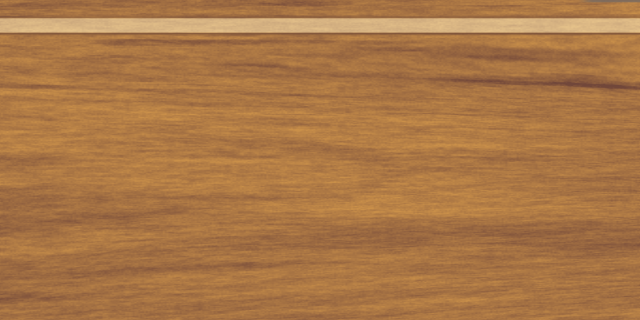
A Shadertoy shader for this texture:

```glsl
const vec3 SHADOW = vec3(0.58, 0.39, 0.25);
const vec3 GOLD = vec3(0.75, 0.53, 0.28);
const vec3 PALE = vec3(0.88, 0.74, 0.53);
const vec3 PALE_SHADE = vec3(0.80, 0.66, 0.49);
const vec3 SEAM = vec3(0.47, 0.31, 0.22);
const vec3 EDGE_GRAY = vec3(0.46, 0.41, 0.38);

const float INLAY_BOTTOM = 0.898;
const float INLAY_TOP = 0.943;
const float HEART_Y = 0.47;        // height the growth lines close in on
const float TAPER = 0.16;          // how fast they close in to the right
const float TONGUE_TIP = 1.25;
const float TONGUE_CURVE = 40.0;
const float VEIN_LEVEL = -0.34;
const float BASE_TONE = 0.61;

float hash(vec2 p) {
    vec3 q = fract(vec3(p.xyx) * 0.1031);
    q += dot(q, q.yzx + 33.33);
    return fract((q.x + q.y) * q.z);
}

float noise(vec2 p) {
    vec2 i = floor(p);
    vec2 f = fract(p);
    f = f * f * (3.0 - 2.0 * f);
    return mix(mix(hash(i), hash(i + vec2(1, 0)), f.x),
               mix(hash(i + vec2(0, 1)), hash(i + vec2(1, 1)), f.x), f.y);
}

float bell(float d, float width) {
    return exp(-d * d / (width * width));
}

// Height across the grain, constant along each growth line
float grainLevel(vec2 p) {
    float d = p.y - HEART_Y;
    float bend = 1.0 - smoothstep(0.2, 0.42, d);
    float wobble = 0.016 * (noise(p * vec2(1.6, 5.0)) - 0.5)
                 + 0.006 * (noise(p * vec2(5.0, 14.0) + 40.0) - 0.5);
    return d + TAPER * d * p.x * bend + wobble;
}

// Thin dark lines, dense near the top and sparse below
float streaks(vec2 p, float level) {
    float upper = smoothstep(0.5, 0.78, p.y);
    float patches = 0.35 + 0.9 * noise(vec2(p.x * 1.7, level * 12.0) + 70.0);
    float sum = 0.0;
    for (int i = 0; i < 3; i++) {
        float k = float(i);
        float n = noise(vec2(p.x * (1.2 + k), level * (45.0 + 35.0 * k)) + 19.0 * k);
        sum += smoothstep(0.66, 0.94, n) * (0.65 - 0.1 * k);
    }
    return sum * patches * mix(0.28, 1.0, upper);
}

// Soft pointed arch around the heart, and one long vein below it
float figure(vec2 p, float level) {
    float halfWidth = sqrt(max(TONGUE_TIP - p.x, 0.0) / TONGUE_CURVE);
    float arch = bell(abs(level) - halfWidth, 0.022)
               * (1.0 - smoothstep(1.15, 1.45, p.x));
    float broken = noise(vec2(p.x * 2.5, level * 25.0) + 90.0);
    float vein = bell(level - VEIN_LEVEL, 0.011) + 0.5 * bell(level - VEIN_LEVEL - 0.025, 0.03);
    return (0.35 * arch + 0.55 * vein) * (0.3 + broken);
}

void mainImage(out vec4 fragColor, in vec2 fragCoord) {
    vec2 p = fragCoord / iResolution.y;
    float width = iResolution.x / iResolution.y;
    float aa = 1.0 / iResolution.y;
    float level = grainLevel(p);

    // Tone from broad bands down to short pores
    float broad = noise(vec2(p.x * 0.8, level * 8.0) + 11.0) - 0.5;
    float bands = noise(vec2(p.x * 1.5, level * 32.0) + 23.0) - 0.5;
    float fibre = noise(vec2(p.x * 13.0, level * 130.0) + 37.0) - 0.5;
    float pores = noise(vec2(p.x * 45.0, level * 230.0) + 53.0) - 0.5;
    float speckle = noise(p * vec2(170.0, 240.0)) - 0.5;
    float tone = BASE_TONE + 0.55 * broad + 0.5 * bands + 0.5 * fibre
               + 0.38 * pores + 0.28 * speckle;
    tone += 0.14 * smoothstep(0.5, 0.85, p.y);
    tone -= 0.14 * bell(p.x, 0.5) + 0.08 * bell(p.x - width, 0.4);
    tone -= streaks(p, level) + figure(p, level);
    vec3 color = mix(SHADOW, GOLD, clamp(tone, -0.8, 1.25));

    // Pale inlay with its dark seams
    float below = bell(p.y - INLAY_BOTTOM + 0.003, 0.004);
    float above = bell(p.y - INLAY_TOP - 0.003, 0.004);
    color = mix(color, SEAM, 0.75 * below + 0.45 * above);
    float inlay = smoothstep(INLAY_BOTTOM - aa, INLAY_BOTTOM + aa, p.y)
                * (1.0 - smoothstep(INLAY_TOP - aa, INLAY_TOP + aa, p.y));
    float paleTone = 0.62 + 0.7 * fibre + 0.4 * pores + 0.4 * speckle + 0.4 * bands;
    color = mix(color, mix(PALE_SHADE, PALE, clamp(paleTone, -0.2, 1.2)), inlay);

    // Gray sliver in the upper right corner
    float sliver = smoothstep(0.993 - aa, 0.993 + aa, p.y)
                 * smoothstep(0.90, 0.93, p.x / width);
    color = mix(color, EDGE_GRAY, 0.8 * sliver);

    fragColor = vec4(color, 1.0);
}
```
